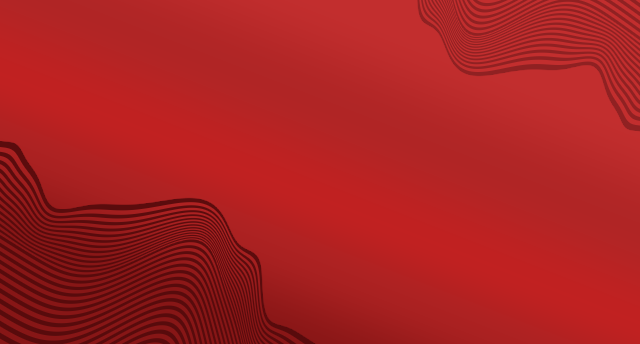
Write a WebGL 2 fragment shader that draws this background.

```glsl
#version 300 es
precision highp float;
// Red diagonal satin gradient with flowing contour lines in two opposite corners.

#define BAND_SLOPE 0.39      // tilt of the colour bands
#define OUTER_LINES 12.0     // lines between the rim and the middle curve
#define INNER_LINES 11.0     // lines between the middle and the inner curve
#define CROWDING 1.3         // how much the lines crowd near the middle curve
#define LINE_WIDTH 0.48      // share of each period that is dark
#define LOWER_START 0.42     // depth below the top where the lower rim begins
#define UPPER_START 0.372    // depth below the top where the upper rim begins
#define UPPER_SCALE vec2(0.85, 0.97)
#define LOWER_INK vec3(0.33, 0.04, 0.045)
#define UPPER_INK vec3(0.53, 0.12, 0.125)

uniform vec2 u_resolution;
out vec4 fragColor;

float bump(float x, float center, float width) {
    float d = (x - center) / width;
    return exp(-d * d);
}

// Bands of colour, from the upper right to the lower left
vec3 satin(float d) {
    vec3 c = vec3(0.76, 0.18, 0.18);
    c = mix(c, vec3(0.69, 0.147, 0.147), smoothstep(-0.36, -0.07, d));
    c = mix(c, vec3(0.755, 0.13, 0.13), smoothstep(-0.07, 0.215, d));
    c = mix(c, vec3(0.675, 0.132, 0.132), smoothstep(0.215, 0.42, d));
    return mix(c, vec3(0.53, 0.085, 0.085), smoothstep(0.38, 0.68, d));
}

// Profiles of the three guide curves along the diagonal
float rimCurve(float u) {
    return 0.184 * bump(u, 0.612, 0.181) - 0.0725 * bump(u, 0.229, 0.077)
         + 0.0266 * bump(u, 0.039, 0.043) + 0.068 * bump(u, 0.815, 0.062)
         - 0.021 * bump(u, 0.937, 0.045);
}

float middleCurve(float u) {
    return -0.222 + 0.285 * bump(u, 0.64, 0.157) + 0.109 * bump(u, 0.845, 0.133);
}

float innerCurve(float u) {
    return -0.495 + 0.302 * bump(u, 0.676, 0.157) + 0.145 * bump(u, 0.87, 0.169);
}

// Coverage of the lines blended between the guide curves
float contourLines(vec2 q) {
    vec2 along = vec2(0.846, 0.534);
    float u = dot(q, along);
    float h = dot(q, vec2(along.y, -along.x));
    float rim = rimCurve(u);
    float middle = middleCurve(u);
    float inner = innerCurve(u);

    // Spacing is wide at the rim, tight at the middle and wide again inside
    float outerPart = (rim - h) / (rim - middle);
    float innerPart = max((middle - h) / (middle - inner), 0.0);
    float outerPhase = sign(outerPart) * pow(abs(outerPart), CROWDING) * OUTER_LINES;
    float spread = innerPart * CROWDING / (1.0 + (CROWDING - 1.0) * innerPart);
    float phase = h > middle ? outerPhase : OUTER_LINES + INNER_LINES * spread;

    float soft = max(length(vec2(dFdx(phase), dFdy(phase))), 0.0001);
    float halfWidth = 0.5 * LINE_WIDTH;
    float fromCenter = abs(fract(phase - halfWidth + 0.5) - 0.5);
    float line = clamp((halfWidth - fromCenter) / soft + 0.5, 0.0, 1.0);
    float inside = clamp(phase / soft + 0.5, 0.0, 1.0);
    return line * inside;
}

void main() {
    vec2 p = gl_FragCoord.xy / u_resolution.y;
    float aspect = u_resolution.x / u_resolution.y;
    float depth = 1.0 - p.y;

    vec3 color = satin(depth - BAND_SLOPE * p.x);

    // The upper corner reuses the lower shape, turned half way round
    vec2 lower = vec2(p.x, depth - LOWER_START);
    vec2 upper = vec2(aspect - p.x, UPPER_START - depth) / UPPER_SCALE;
    color = mix(color, LOWER_INK, 0.92 * contourLines(lower));
    color = mix(color, UPPER_INK, 0.85 * contourLines(upper));

    fragColor = vec4(color, 1.0);
}
```
